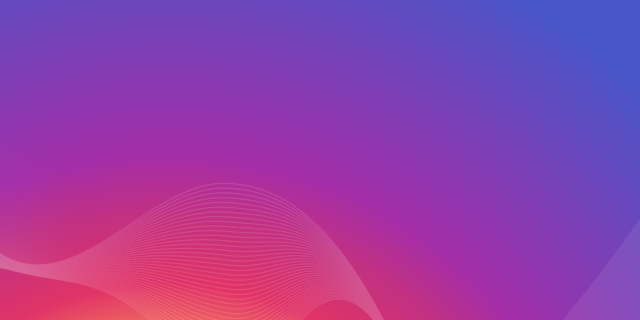
Give the GLSL for this background, as a Shadertoy shader.

```glsl
// A warm-to-blue radial gradient rising from below the canvas, crossed by
// a ribbon of fine pale lines blended between two curves, with a soft haze
// at the left and a translucent sheet at the lower right.

#define GLOW_CENTER vec2(0.521, -0.862)
#define LINE_COUNT 40
#define LINE_HALF_WIDTH 0.0014
#define LINE_OPACITY 0.17
#define HAZE_OPACITY 0.12
#define SHEET_OPACITY 0.075
#define VALLEY vec2(0.117, 0.172)
#define CREST vec2(0.698, 0.427)

const vec3 ORANGE  = vec3(0.93, 0.38, 0.38);
const vec3 RED     = vec3(0.88, 0.20, 0.40);
const vec3 PINK    = vec3(0.76, 0.19, 0.51);
const vec3 MAGENTA = vec3(0.64, 0.18, 0.66);
const vec3 BLUE    = vec3(0.28, 0.34, 0.79);

float ramp(float a, float b, float x) {
    return clamp((x - a) / (b - a), 0.0, 1.0);
}

// Background colour by distance from the glow
vec3 radialGradient(float r) {
    vec3 color = mix(ORANGE, RED, ramp(0.859, 0.977, r));
    color = mix(color, PINK, ramp(0.977, 1.198, r));
    color = mix(color, MAGENTA, ramp(1.198, 1.380, r));
    return mix(color, BLUE, ramp(1.380, 2.182, r));
}

// Upper edge of the ribbon: cubic rise to the crest, then a steepening fall
float ribbonTop(float x) {
    float t = (x - VALLEY.x) / (CREST.x - VALLEY.x);
    float rise = mix(VALLEY.y, CREST.y, t * t * (3.0 - 2.0 * t));
    float d = x - CREST.x;
    float fall = CREST.y - d * d * (1.267 + 0.885 * d);
    return d < 0.0 ? rise : fall;
}

// Vertical spread of the ribbon, pinched at both ends
float ribbonSpread(float x) {
    float d = x - 0.729;
    float q = d / (d < 0.0 ? 0.352 : 0.286);
    return 0.586 * exp(-q * q) + 0.036 * exp(-x / 0.065);
}

// Summed coverage of all ribbon lines at p
float ribbonLines(vec2 p, float pixel) {
    const float STEP = 0.002;
    float top = ribbonTop(p.x);
    float spread = ribbonSpread(p.x);
    float topSlope = (ribbonTop(p.x + STEP) - top) / STEP;
    float spreadSlope = (ribbonSpread(p.x + STEP) - spread) / STEP;
    float thinning = min(1.0, 2.0 * LINE_HALF_WIDTH / pixel);
    float halfWidth = max(LINE_HALF_WIDTH, 0.5 * pixel);
    float sum = 0.0;
    for (int i = 0; i < LINE_COUNT; i++) {
        float t = float(i) / float(LINE_COUNT - 1);
        float slope = topSlope - t * spreadSlope;
        float dist = abs(p.y - top + t * spread) / sqrt(1.0 + slope * slope);
        sum += thinning * clamp(0.5 + (halfWidth - dist) / pixel, 0.0, 1.0);
    }
    return sum;
}

void mainImage(out vec4 fragColor, in vec2 fragCoord) {
    vec2 p = fragCoord / iResolution.y;
    float pixel = 1.0 / iResolution.y;
    vec3 color = radialGradient(length(p - GLOW_CENTER));

    // Haze fading upward from the ribbon's lower edge
    float height = p.y - ribbonTop(p.x) + ribbonSpread(p.x);
    float haze = smoothstep(-pixel, pixel, height) * exp(-max(height, 0.0) / 0.117);
    haze *= 1.0 - smoothstep(0.0, 0.286, p.x);
    color = mix(color, vec3(1.0), HAZE_OPACITY * haze);

    // Fine lines, saturating where they crowd together
    float lines = 1.0 - exp(-1.3 * ribbonLines(p, pixel));
    color = mix(color, vec3(1.0), LINE_OPACITY * lines);

    // Translucent sheet at the lower right
    float d = p.x - 1.758;
    float sheetEdge = d * (1.2 + 0.46 * max(d, 0.0));
    float sheet = smoothstep(-1.5 * pixel, 1.5 * pixel, sheetEdge - p.y);
    color = mix(color, vec3(1.0), SHEET_OPACITY * sheet);

    fragColor = vec4(color, 1.0);
}
```
